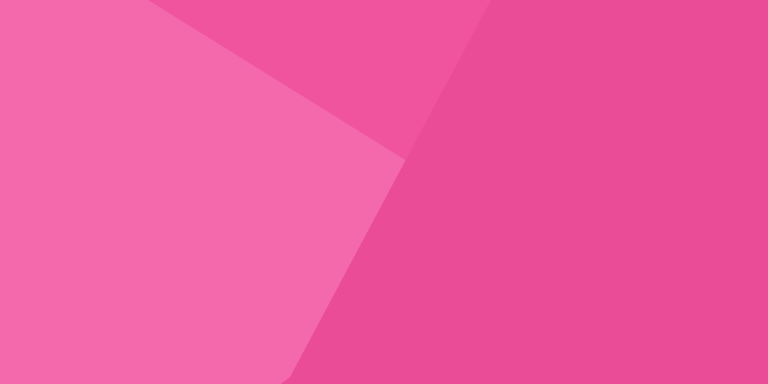
Reproduce this background procedurally as a Shadertoy shader.

```glsl
// Flat folded-paper backdrop in three pinks: a light sheet and a mid-tone flap
// lie left of a steep diagonal seam, with a deep pink field on the right.
// Each region is a product of antialiased half-planes, in canvas-height units.

// Corner points, measured from the canvas centre
#define SEAM_TOP   vec2( 0.2786,  0.5000)
#define SEAM_FOOT  vec2(-0.2448, -0.4818)
#define FOLD_START vec2(-0.6146,  0.5000)
#define FOLD_APEX  vec2( 0.0555,  0.0833)
#define CLIP_START vec2(-0.2690, -0.5000)

// Palette
#define DEEP_PINK  vec3(0.918, 0.298, 0.592)
#define MID_PINK   vec3(0.941, 0.329, 0.620)
#define LIGHT_PINK vec3(0.953, 0.412, 0.671)

// Signed distance to the line a-b, positive on its left side
float lineDistance(vec2 p, vec2 a, vec2 b) {
    vec2 dir = normalize(b - a);
    vec2 offset = p - a;
    return dir.x * offset.y - dir.y * offset.x;
}

// Coverage of the half-plane left of a-b, softened over one pixel
float leftOf(vec2 p, vec2 a, vec2 b) {
    return clamp(0.5 + lineDistance(p, a, b) * iResolution.y, 0.0, 1.0);
}

void mainImage(out vec4 fragColor, in vec2 fragCoord) {
    vec2 p = (fragCoord - 0.5 * iResolution.xy) / iResolution.y;

    // Light sheet with the flap above its upper fold
    float flap = leftOf(p, FOLD_START, FOLD_APEX);
    vec3 paper = mix(LIGHT_PINK, MID_PINK, flap);

    // Paper ends at the seam and at a small clipped bottom corner
    float sheet = leftOf(p, SEAM_FOOT, SEAM_TOP)
                * leftOf(p, CLIP_START, SEAM_FOOT);

    fragColor = vec4(mix(DEEP_PINK, paper, sheet), 1.0);
}
```
